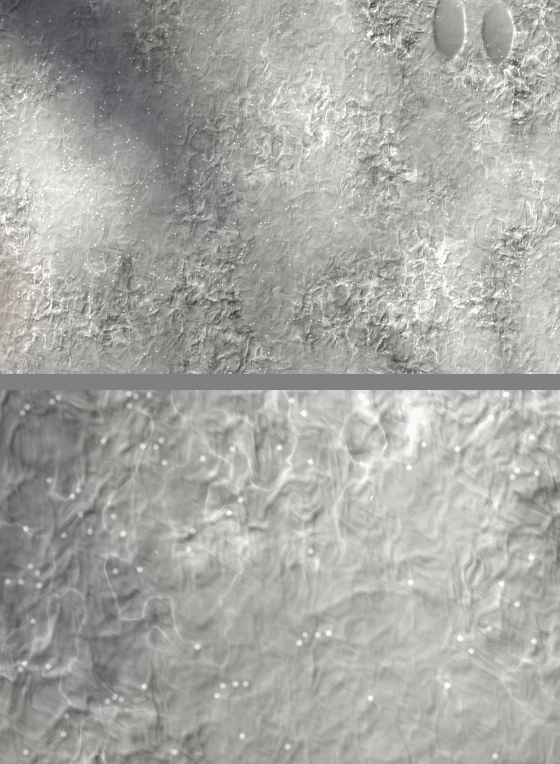
Top, the full canvas; bottom, a detail of the centre.
This texture is drawn by a WebGL 2 fragment shader. Its source:

```glsl
#version 300 es
precision highp float;
// Draws a wall of melting ice: frosted columns, crinkled gutters and glints.

#define BASE_TONE 0.695
#define CRINKLE_SCALE 34.0
#define WARP 1.5
#define RELIEF 0.48
#define FILAMENT 0.20
#define CREVICE 0.17
#define GRAIN 0.22
#define GUTTER_SPACING 0.32
#define GUTTER_DEPTH 0.15
#define GLINT_SCALE 125.0
#define GLINT_DENSITY 0.16

uniform vec2 u_resolution;
out vec4 fragColor;

const mat2 TURN = mat2(0.8, 0.6, -0.6, 0.8);

float hash(vec2 p) {
    return fract(sin(dot(p, vec2(127.1, 311.7))) * 43758.5);
}

float noise(vec2 p) {
    vec2 i = floor(p), f = fract(p);
    f = f * f * (3.0 - 2.0 * f);
    return mix(mix(hash(i), hash(i + vec2(1, 0)), f.x),
               mix(hash(i + vec2(0, 1)), hash(i + vec2(1, 1)), f.x), f.y);
}

float fbm(vec2 p) {
    float sum = 0.0, amp = 0.533;
    for (int i = 0; i < 4; i++) {
        sum += amp * noise(p);
        p = TURN * p * 2.03 + 11.7;
        amp *= 0.5;
    }
    return sum;
}

float ridge(vec2 p) {
    return 1.0 - abs(2.0 * noise(p) - 1.0);
}

vec2 bend(vec2 p) {
    return p + WARP * (vec2(fbm(p * 0.6), fbm(p * 0.6 + 37.3)) - 0.5);
}

// Folded surface height of the ice
float crinkle(vec2 p) {
    float sum = 0.0, amp = 0.45;
    p = bend(p);
    for (int i = 0; i < 4; i++) {
        float r = ridge(p);
        sum += amp * r * r;
        p = TURN * p * 1.8 + 5.3;
        amp *= 0.62;
    }
    return sum;
}

float blob(vec2 p, vec2 centre, vec2 radius) {
    vec2 q = (p - centre) / radius;
    return exp(-dot(q, q));
}

// Distance to a segment in x, position along it in y
vec2 segment(vec2 p, vec2 a, vec2 b) {
    float t = clamp(dot(p - a, b - a) / dot(b - a, b - a), 0.0, 1.0);
    return vec2(length(p - mix(a, b, t)), t);
}

float glints(vec2 p, float density) {
    vec2 cell = floor(p);
    vec2 spot = 0.3 + 0.4 * vec2(hash(cell + 3.1), hash(cell + 8.7));
    float lit = step(1.0 - density, hash(cell));
    return lit * (1.0 - smoothstep(0.1, 0.5, length(p - cell - spot)));
}

void main() {
    vec2 p = gl_FragCoord.xy / u_resolution.y;
    vec2 drift = vec2(fbm(p * 5.0), fbm(p * 5.0 + 19.0)) - 0.5;
    vec2 q = p + 0.16 * drift;

    // Broad light and shadow
    vec2 band = segment(q, vec2(0.07, 1.06), vec2(0.57, 0.48));
    float shade = exp(-pow(band.x / 0.155, 2.0)) * mix(0.40, 0.19, band.y);
    float snow = blob(q, vec2(0.08, 0.53), vec2(0.30, 0.22));
    float tone = BASE_TONE - shade + 0.17 * snow;
    tone -= 0.13 * blob(q, vec2(0.42, 0.93), vec2(0.20, 0.28));
    tone -= 0.12 * blob(q, vec2(0.42, 0.15), vec2(0.20, 0.24));
    tone -= 0.12 * blob(q, vec2(0.78, 0.16), vec2(0.26, 0.22));
    tone += 0.10 * blob(q, vec2(0.91, 0.56), vec2(0.12, 0.26));
    tone += 0.09 * blob(q, vec2(1.33, 0.25), vec2(0.22, 0.42));
    tone += 0.20 * (fbm(p * vec2(9.0, 4.0) + 4.0) - 0.5);

    // Vertical gutters between the columns
    float lane = (q.x + 0.03 * sin(p.y * 7.0) - 0.72) / GUTTER_SPACING;
    float offset = (fract(lane + 0.5) - 0.5) * GUTTER_SPACING;
    float gutter = exp(-pow(offset / 0.04, 2.0)) * smoothstep(0.55, 0.68, p.x);
    gutter *= smoothstep(0.25, 0.6, noise(vec2(floor(lane + 0.5) * 7.0, p.y * 4.0)));
    tone -= GUTTER_DEPTH * gutter;

    // Crinkled glassy surface, softened where frosted
    float frost = smoothstep(0.40, 0.62, fbm(p * vec2(7.0, 5.0) + 31.0));
    float gain = mix(1.15, 0.50, frost) + 0.6 * gutter;
    gain *= 1.0 - 0.65 * clamp(shade * 3.0, 0.0, 1.0);
    vec2 s = p * CRINKLE_SCALE * vec2(1.0, 0.82);
    float relief = crinkle(s) - crinkle(s + vec2(-0.09, 0.12));
    vec2 folds = bend(s * 1.15 + 50.0);
    float filament = pow(ridge(folds), 7.0) * smoothstep(0.35, 0.65, noise(s * 0.45));
    float crevice = pow(ridge(folds * 0.9 + 23.0), 6.0) * noise(s * 0.6 + 9.0);
    float ribs = noise(vec2(p.x * 24.0, p.y * 100.0) + 2.0 * drift) - 0.5;
    float detail = RELIEF * relief + FILAMENT * (filament - 0.1);
    detail -= CREVICE * (crevice - 0.1);
    detail += GRAIN * (fbm(p * 90.0) - 0.5) + 0.18 * gutter * ribs;
    tone += gain * detail;

    // Smooth melt pockets near the top
    for (int i = 0; i < 2; i++) {
        float k = float(i);
        vec2 d = (p + 0.04 * drift - vec2(1.20 + 0.13 * k, 0.93 - 0.02 * k)) / vec2(0.042, 0.085);
        float r = length(d);
        float inside = 1.0 - smoothstep(0.88, 1.0, r);
        float glass = 0.58 + 0.10 * d.x + 0.12 * d.y + 0.12 * (fbm(p * 22.0) - 0.5);
        tone = mix(tone, glass, 0.8 * inside);
        tone += 0.22 * exp(-pow((r - 1.0) / 0.10, 2.0)) * d.x;
    }

    // Bright glints, densest on the snow and along the folds
    float density = GLINT_DENSITY * (0.25 + snow + 0.7 * gutter) * (1.0 - 0.6 * frost);
    tone += 0.24 * glints(TURN * p * GLINT_SCALE, density);

    // Neutral ice, cool in the deep shadow and warm at the lower left
    tone = clamp(tone, 0.16, 0.98);
    vec3 tint = vec3(0.003, 0.002, -0.008);
    tint += vec3(-0.012, -0.010, 0.028) * smoothstep(0.12, 0.35, shade);
    tint += vec3(0.030, 0.005, -0.020) * blob(p, vec2(0.0, 0.2), vec2(0.12, 0.18));
    fragColor = vec4(clamp(tone + tint, 0.0, 1.0), 1.0);
}
```
